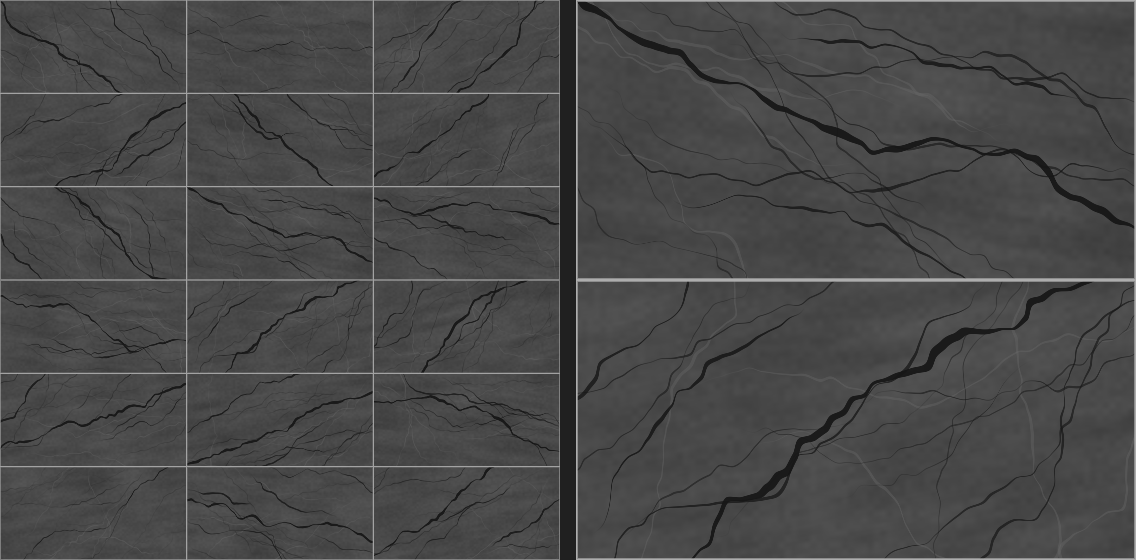
Left: the whole. Right: its middle third, enlarged.
A WebGL 1 fragment shader for this texture:

```glsl
precision highp float;
// Dark grey marble tiles, 3 across and 6 down, divided by thin pale grout.
// Every tile gets its own clouded stone, a bold jagged vein, thinner branches and
// pale hairlines, all seeded by the wrapped tile index so the sheet repeats.

uniform vec2 u_resolution;

const vec2 GRID = vec2(3.0, 6.0);
const vec2 TILE_SHAPE = vec2(2.0, 1.0);     // tile size in tile heights
const float GROUT_HALF = 0.001;             // in canvas units
const float VEIN_HALF = 0.0105;             // in tile heights
const float PALE_HALF = 0.004;
const float CLOUD_AMOUNT = 0.06;
const float STREAK_AMOUNT = 0.075;
const float GRAIN_AMOUNT = 0.026;
const int DARK_VEINS = 14;
const int PALE_VEINS = 5;
const vec3 STONE = vec3(0.286);
const vec3 VEIN_DARK = vec3(0.085);
const vec3 VEIN_PALE = vec3(0.42);
const vec3 GROUT = vec3(0.68);

float hash(vec2 p) {
  return fract(sin(dot(p, vec2(127.1, 311.7))) * 43758.5453);
}

float noise(vec2 p) {
  vec2 i = floor(p), f = fract(p);
  f = f * f * (3.0 - 2.0 * f);
  return mix(mix(hash(i), hash(i + vec2(1.0, 0.0)), f.x),
             mix(hash(i + vec2(0.0, 1.0)), hash(i + vec2(1.0, 1.0)), f.x), f.y);
}

float fbm(vec2 p) {
  float sum = 0.0, amp = 0.53;
  for (int i = 0; i < 4; i++) {
    sum += amp * noise(p);
    p = p * 2.03 + 17.3;
    amp *= 0.5;
  }
  return sum;
}

vec2 rotate(vec2 p, float angle) {
  float c = cos(angle), s = sin(angle);
  return vec2(c * p.x + s * p.y, c * p.y - s * p.x);
}

// Coverage of a wandering crack with uneven width and tapering ends.
float vein(vec2 p, float angle, float halfWidth, float reach, float seed, float px) {
  vec2 q = rotate(p, angle);
  float row = floor(seed * 97.0);
  float bend = (noise(vec2(q.x * 1.6, row)) - 0.5) * 0.34
             + (noise(vec2(q.x * 6.0, row + 3.0)) - 0.5) * 0.08
             + (noise(vec2(q.x * 21.0, row + 7.0)) - 0.5) * 0.026;
  float w = halfWidth * (0.3 + 1.3 * noise(vec2(q.x * 8.0, row + 11.0)));
  w *= 1.0 - smoothstep(reach * 0.45, reach, abs(q.x));
  float edge = max(w, 0.5 * px);
  float line = 1.0 - smoothstep(edge - 0.5 * px, edge + 0.5 * px, abs(q.y - bend));
  return line * min(1.0, 2.0 * w / px);
}

// Random vein centre inside the tile.
vec2 veinCentre(vec2 key) {
  return (vec2(hash(key + 0.31), hash(key + 0.73)) - 0.5) * TILE_SHAPE * 0.9;
}

vec3 marble(vec2 p, vec2 id, float px) {
  float seed = hash(id + 4.7) * 50.0;
  float side = hash(id + 9.2) < 0.55 ? -1.0 : 1.0;
  float tilt = side * mix(0.25, 0.9, hash(id + 2.6));
  float boldness = mix(0.35, 1.0, smoothstep(0.1, 0.3, hash(id + 6.4)));

  // Soft clouds, streaks along the bedding and fine grain
  float cloud = fbm(p * 2.6 + seed) - 0.5;
  float streak = fbm(rotate(p, tilt * 0.35) * vec2(2.5, 12.0) + seed * 1.7) - 0.5;
  float grain = noise(p * 44.0 + seed * 2.3) - 0.5;
  vec3 colour = STONE + CLOUD_AMOUNT * cloud + STREAK_AMOUNT * streak + GRAIN_AMOUNT * grain;

  // Pale hairlines
  for (int i = 0; i < PALE_VEINS; i++) {
    vec2 key = vec2(seed + 31.0, float(i) * 1.9);
    float angle = tilt + (hash(key) - 0.5) * 2.2;
    float line = vein(p - veinCentre(key), angle, PALE_HALF, 0.9, hash(key + 1.3), px);
    colour = mix(colour, VEIN_PALE, 0.35 * line);
  }

  // Dark veins, from the bold leading one to faint cracks
  for (int i = 0; i < DARK_VEINS; i++) {
    float rank = float(i);
    vec2 key = vec2(seed, rank * 2.3);
    float lead = 1.0 - step(0.5, rank);
    float angle = tilt + (hash(key) - 0.5) * (0.3 + 0.08 * rank);
    float reach = mix(mix(0.35, 1.1, hash(key + 2.1)), 1.9, lead);
    float halfWidth = VEIN_HALF * boldness / (1.0 + 0.4 * rank);
    vec2 centre = veinCentre(key) * mix(1.0, 0.5, lead);
    float line = vein(p - centre, angle, halfWidth, reach, hash(key + 1.3), px);
    colour = mix(colour, VEIN_DARK, line * 0.92 / (1.0 + 0.08 * rank));
  }
  return colour;
}

void main() {
  vec2 uv = gl_FragCoord.xy / u_resolution;
  vec2 cell = uv * GRID;
  vec2 local = fract(cell);
  vec2 id = mod(floor(cell), GRID);
  vec2 pixel = 1.0 / u_resolution;

  vec3 colour = marble((local - 0.5) * TILE_SHAPE, id, GRID.y * pixel.y);

  // Grout centred on the tile borders
  vec2 border = min(local, 1.0 - local) / GRID;
  vec2 joint = clamp((GROUT_HALF - border) / pixel + 0.5, 0.0, 1.0);
  colour = mix(colour, GROUT, max(joint.x, joint.y));

  gl_FragColor = vec4(colour, 1.0);
}
```
